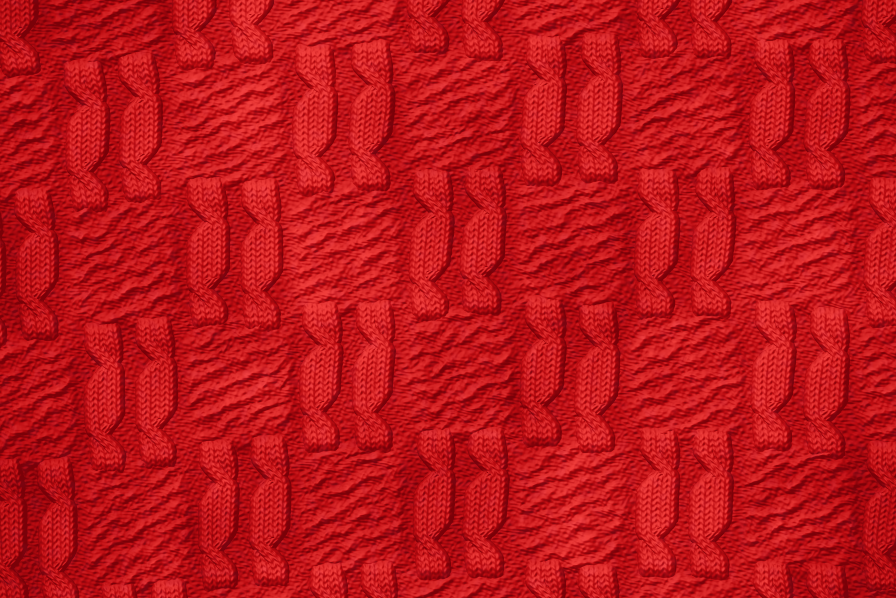
This texture is drawn by a Shadertoy shader. Its source:

```glsl
#define CELL vec2(0.1904, 0.2195)
#define CABLE_GAP 0.045
#define STRAND_HALF 0.0185
#define STRAND_SWING 0.0160
#define CABLE_RELIEF 0.012
#define STITCH vec2(0.0160, 0.0100)
#define RIPPLE_PITCH 0.033
#define RIPPLE_RELIEF 0.0046
#define PURL vec2(0.0130, 0.0100)
#define DARK vec3(0.48, 0.003, 0.033)
#define MID vec3(0.735, 0.045, 0.066)
#define LIGHT vec3(0.94, 0.24, 0.23)

const float TAU = 6.2831853;

vec2 hash2(vec2 p) {
    vec3 q = fract(vec3(p.xyx) * vec3(0.1031, 0.1030, 0.0973));
    q += dot(q, q.yzx + 33.33);
    return fract((q.xx + q.yz) * q.zy);
}

float corner(vec2 cell, vec2 offset, vec2 f) {
    return dot(hash2(cell + offset) * 2.0 - 1.0, f - offset);
}

float gradientNoise(vec2 p) {
    vec2 i = floor(p), f = fract(p);
    vec2 u = f * f * (3.0 - 2.0 * f);
    return mix(mix(corner(i, vec2(0, 0), f), corner(i, vec2(1, 0), f), u.x),
               mix(corner(i, vec2(0, 1), f), corner(i, vec2(1, 1), f), u.x), u.y);
}

// Uneven stretch of the cloth
vec2 stretchCloth(vec2 p) {
    vec2 q = p - vec2(0.766, 0.5);
    q.x += 0.11 * min(q.x, 0.0) * (0.25 - q.y);
    q.y += 0.05 * q.x * q.x - 0.02 * q.x - 0.092;
    return q + 0.005 * vec2(gradientNoise(q * 11.0), gradientNoise(q * 11.0 + 40.0));
}

// V stitches in columns along a strand
float knit(float x, float y) {
    float arm = abs(fract(x / STITCH.x) - 0.5);
    return 0.0008 * sin(TAU * (y / STITCH.y - 1.3 * arm)) - 0.0009 * cos(2.0 * TAU * arm);
}

// Rounded cross section of a strand
float strand(float x) {
    float t = min(abs(x) / STRAND_HALF, 1.35);
    return CABLE_RELIEF * (1.0 - t * t * t * t);
}

// Side taken by a strand: -1 along the body, +1 past each crossing
float turnAt(float v) {
    return 2.0 * smoothstep(-0.12, 0.12, abs(v + 0.02) - 0.32) - 1.0;
}

// Two strands that cross near the top and the bottom of the cable
float cable(float x, float v, float y) {
    float side = v > 0.0 ? 1.0 : -1.0;
    float frontTurn = turnAt(v), backTurn = turnAt(v + 0.11 * side);
    float taper = mix(1.0, 0.75, smoothstep(0.3, 0.5, abs(v)));
    x -= 0.003 * sin(5.0 * v);
    float frontX = x + side * STRAND_SWING * taper * frontTurn;
    float backX = x - side * STRAND_SWING * taper * backTurn;
    float front = strand(frontX);
    float back = strand(backX) - 0.006 * (1.0 - frontTurn * frontTurn);
    // A low arch closes the seam between the strands
    float seam = x / STRAND_HALF;
    float arch = CABLE_RELIEF * (0.95 - seam * seam) - 0.02 * smoothstep(0.18, 0.3, abs(v));
    float relief = max(max(front, back), arch);
    float stitches = abs(v) < 0.2 ? knit(x, y) : knit(front > back ? frontX : backX, y);
    float ends = 1.0 - smoothstep(0.49, 0.64, abs(v));
    return mix(-0.008, relief + stitches, ends);
}

// Purl ground with short slanted ripples in the blocks between cables
float ground(vec2 q, vec2 grid) {
    float checker = cos(0.5 * TAU * grid.x) * cos(0.5 * TAU * grid.y);
    float block = smoothstep(-0.12, 0.22, -checker);
    float warp = gradientNoise(q * vec2(22.0, 28.0));
    vec2 along = vec2(q.x + 0.4 * q.y, q.y - 0.40 * q.x);
    float breaks = gradientNoise(along * vec2(30.0, 60.0) + 17.0);
    float wave = 0.13 * sin(TAU * q.x / 0.055 + 5.0 * warp);
    float ripple = sin(TAU * (along.y / RIPPLE_PITCH + 0.6 * warp + wave));
    ripple = ripple * (0.55 + 1.3 * breaks) + 1.6 * breaks;
    // Staggered purl bumps, loosened by noise
    vec2 loop = TAU * (vec2(q.x, q.y - 0.25 * q.x) / PURL + 0.8 * vec2(breaks, warp));
    float purl = 0.5 * sin(loop.y) + 0.8 * sin(loop.x + 0.5 * loop.y) * sin(loop.y);
    purl += 1.4 * gradientNoise(along * vec2(75.0, 150.0));
    return mix(-0.005, 0.003 + RIPPLE_RELIEF * ripple, block) + 0.0010 * purl;
}

float clothHeight(vec2 p) {
    vec2 q = stretchCloth(p);
    vec2 grid = q / CELL;
    float column = floor(grid.x + 0.5);
    float stack = grid.y + column + 1.0;
    float x = (grid.x - column) * CELL.x;
    float side = x < 0.0 ? -1.0 : 1.0;
    vec2 vary = hash2(vec2(column * 2.0 + side * 0.5, floor(stack * 0.5)) + 50.0) - 0.5;
    float v = mod(stack, 2.0) - 1.0 + 0.07 * vary.y;
    float rope = cable(x - side * CABLE_GAP + 0.006 * vary.x, v, q.y);
    float fuzz = 0.0013 * gradientNoise(p * 180.0);
    return max(ground(q, grid), rope) + fuzz;
}

vec3 shade(vec2 p) {
    const float e = 0.0014;
    float h = clothHeight(p);
    vec2 slope = vec2(clothHeight(p + vec2(e, 0)), clothHeight(p + vec2(0, e))) - h;
    vec3 normal = normalize(vec3(-slope / e, 1.0));
    float diffuse = max(dot(normal, normalize(vec3(-0.35, 0.6, 0.8))), 0.0);
    float tone = 0.65 + 0.80 * (diffuse - 0.76) + 16.0 * (h - 0.004);
    // Broad unevenness, fibre grain and falloff of light
    float cloud = gradientNoise(p * 3.0 + 5.0) + 0.7 * gradientNoise(p * 13.0);
    tone += 0.25 * cloud + 0.16 * gradientNoise(p * 130.0 + 9.0);
    tone -= 0.22 * smoothstep(0.5, 0.98, length((p - vec2(0.82, 0.55)) * vec2(1.0, 0.8)));
    tone = clamp(tone, 0.0, 1.0);
    vec3 color = tone < 0.5 ? mix(DARK, MID, tone * 2.0) : mix(MID, LIGHT, tone * 2.0 - 1.0);
    return color + vec3(0.0, 0.015, 0.03) * smoothstep(0.0, 0.35, gradientNoise(p * 60.0));
}

void mainImage(out vec4 fragColor, in vec2 fragCoord) {
    vec3 color = vec3(0.0);
    // Four samples per pixel
    for (int i = 0; i < 4; i++) {
        vec2 offset = vec2(i % 2, i / 2) * 0.5 - 0.25;
        color += shade((fragCoord + offset) / iResolution.y);
    }
    fragColor = vec4(color * 0.25, 1.0);
}
```
